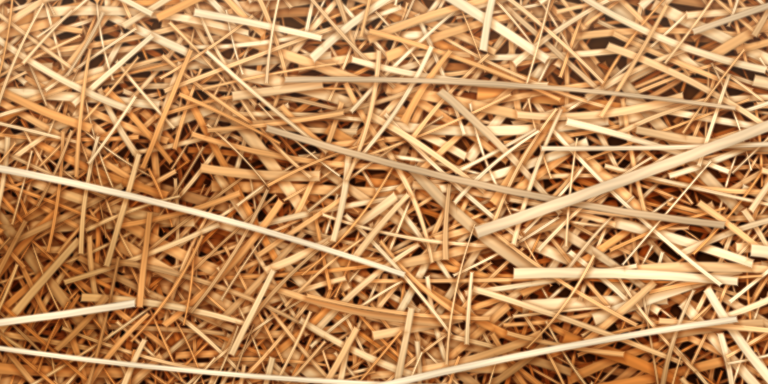
This texture is drawn by a Shadertoy shader. Its source:

```glsl
// A tangled heap of dry straw, stacked from dark depths up to pale sunlit stalks.

const vec3 DARK  = vec3(0.25, 0.11, 0.03);
const vec3 AMBER = vec3(0.85, 0.54, 0.25);
const vec3 TAN   = vec3(0.92, 0.71, 0.48);
const vec3 CREAM = vec3(0.96, 0.86, 0.71);
const vec3 HUSK  = vec3(0.76, 0.62, 0.46);

vec4 hash4(vec2 p) {
    vec4 q = fract(p.xyxy * vec4(0.1031, 0.1030, 0.0973, 0.1099));
    q += dot(q, q.wzxy + 33.33);
    return fract((q.xxyz + q.yzzw) * q.zywx);
}

vec2 rotate(vec2 p, float a) {
    float c = cos(a), s = sin(a);
    return vec2(c * p.x + s * p.y, c * p.y - s * p.x);
}

float boxDistance(vec2 p, vec2 halfSize) {
    vec2 d = abs(p) - halfSize;
    return max(d.x, d.y);
}

vec3 strawColour(float paleness, float dryness) {
    vec3 c = mix(AMBER, TAN, smoothstep(0.1, 0.5, paleness));
    c = mix(c, CREAM, smoothstep(0.45, 0.9, paleness));
    return mix(c, HUSK, 0.7 * smoothstep(0.84, 0.9, dryness));
}

// Nearness to the lower left corner, where the heap is steep and shaded.
float cornerMask(vec2 p) {
    return 1.0 - smoothstep(0.25, 1.35, 0.55 * p.x + p.y);
}

// Wandering hollows between the clumps, deeper toward the bottom.
float hollowMask(vec2 p) {
    float waves = sin(5.0 * p.x + 1.7 * sin(6.0 * p.y)) + sin(7.0 * p.y - 3.0 * p.x);
    return smoothstep(-0.1, 1.3, waves) * (1.0 - 0.75 * p.y);
}

// Chance that a stalk lies here.
float stalkChance(vec2 p, float angle, float depth) {
    float steep = smoothstep(0.45, 0.85, abs(sin(angle)));
    float sides = mix(1.0, 0.35 + 0.9 * cornerMask(p), steep);
    return sides * mix(1.0, 0.4, hollowMask(p) * depth);
}

// Roundness, lengthwise fibres and blotches of one stalk.
float stalkLight(float across, float along, float phase) {
    float light = 0.82 + 0.22 * sqrt(max(0.0, 1.0 - across * across)) + 0.06 * across;
    light += 0.03 * sin(6.0 * across + phase + sin(40.0 * along));
    return light + 0.06 * sin(16.0 * along + 2.0 * phase);
}

// Paints one layer of stalks, one per elongated cell of a turned grid.
void layStraws(inout vec3 col, vec2 p, vec2 cell, float angle, float spread, float width,
               float density, float depth, float bleach, float seed, float soft) {
    vec2 q = rotate(p, angle);
    vec2 home = floor(q / cell);
    vec3 tint = mix(vec3(0.66, 0.46, 0.27), vec3(1.05), smoothstep(0.0, 0.6, depth));
    for (int j = -2; j <= 2; j++)
    for (int i = -1; i <= 1; i++) {
        vec2 id = home + vec2(i, j);
        vec4 r = hash4(id + 17.3 * seed);
        vec4 s = hash4(id + 17.3 * seed + 71.7);
        vec2 centre = (id + 0.5 + 0.6 * (r.xy - 0.5)) * cell;
        if (s.w > density * stalkChance(rotate(centre, -angle), angle, depth)) continue;

        // Local frame: x runs along the gently bent stalk, y across it.
        vec2 d = rotate(q - centre, spread * (2.0 * r.z - 1.0));
        d.y += 0.4 * (s.x - 0.5) * d.x * d.x / cell.x;
        float halfLength = cell.x * mix(0.28, 0.6, r.w);
        float halfWidth = width * mix(0.45, 1.4, s.y * s.y);
        halfWidth *= 1.0 - 0.4 * d.x / halfLength * (s.x - 0.3);
        vec2 size = vec2(halfLength, halfWidth);

        // Soft warm shadow below, then the stalk itself.
        float below = boxDistance(d + vec2(0.0, 0.4 * width), size);
        float shadow = 1.0 - smoothstep(-0.004, 0.016, below);
        col *= mix(vec3(1.0), vec3(0.66, 0.50, 0.34), 0.66 * shadow);

        float cover = 1.0 - smoothstep(-soft, soft, boxDistance(d, size));
        float across = clamp(d.y / halfWidth, -1.0, 1.0);
        vec3 straw = strawColour(0.75 * s.z + 0.3 * depth + bleach, r.x) * tint;
        straw *= stalkLight(across, d.x, 20.0 * s.x);
        col = mix(col, straw, cover);
    }
}

void mainImage(out vec4 fragColor, in vec2 fragCoord) {
    vec2 p = fragCoord / iResolution.y;
    float soft = max(0.0042, 0.7 / iResolution.y);
    vec3 col = DARK * (0.9 + 0.25 * sin(9.0 * p.x + 3.0 * sin(8.0 * p.y)));

    // Short and medium stalks in many directions.
    const int LAYERS = 20;
    for (int k = 0; k < LAYERS; k++) {
        float n = float(k);
        float depth = n / float(LAYERS - 1);
        float turn = 2.0 * fract(0.618 * n + 0.2) - 1.0;
        float size = fract(0.37 * n + 0.1);
        float len = mix(0.28, 0.6, size);
        layStraws(col, p, vec2(len, 0.16 * len), 1.25 * turn, 0.42,
                  mix(0.006, 0.013, size), 0.88, depth, 0.0, n + 1.0, soft);
    }

    // Broad shade over the hollows and the steep corner.
    float shade = 0.55 * cornerMask(p) + 0.6 * hollowMask(p);
    col *= mix(vec3(1.10, 1.08, 1.04), vec3(0.80, 0.66, 0.47), min(shade, 1.0));

    // A few long pale stalks across the top.
    for (int k = 0; k < 2; k++) {
        float n = float(k);
        layStraws(col, p, vec2(1.5, 0.3), mix(-0.16, 0.13, n), 0.25,
                  0.014, 0.6, 1.0, 0.3, n + 40.0, soft);
    }

    // Hazy light toward the far edge.
    col = mix(col, CREAM, 0.18 * smoothstep(0.5, 1.0, p.y));
    fragColor = vec4(clamp(col, 0.0, 1.0), 1.0);
}
```
